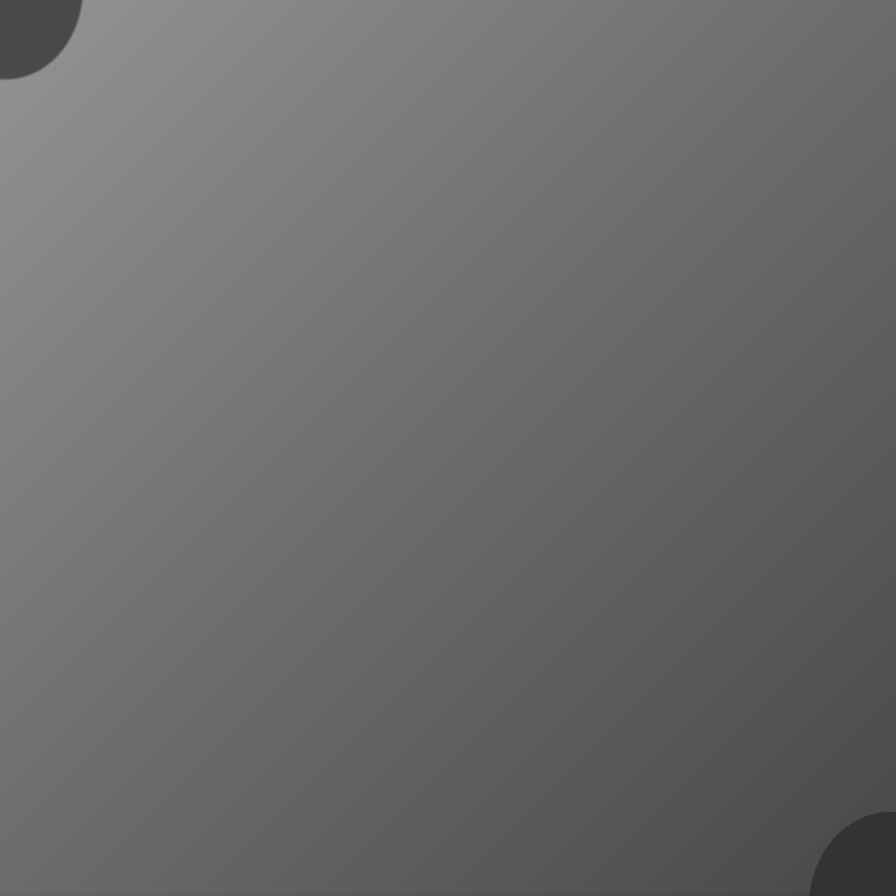
Reproduce this background procedurally as a WebGL 2 fragment shader.

```glsl
#version 300 es
precision highp float;
// A smooth diagonal grey gradient, light at upper left and dark at lower right,
// with a dark ellipse cut off by each of those two corners.
// The ellipses are soft-edged masks from an approximate distance function.
uniform vec2 u_resolution;
out vec4 fragColor;

// Approximate signed distance to an axis-aligned ellipse
float ellipseDistance(vec2 p, vec2 center, vec2 radii) {
    vec2 q = (p - center) / radii;
    float k = length(q);
    return k * (k - 1.0) / max(length(q / radii), 0.0001);
}

// Coverage of a shape, with an edge of the given half width
float coverage(float dist, float softness) {
    return 1.0 - smoothstep(-softness, softness, dist);
}

void main() {
    vec2 uv = gl_FragCoord.xy / u_resolution;
    float pixel = 1.0 / min(u_resolution.x, u_resolution.y);

    // Diagonal gradient, slightly steeper in its light half
    float diagonal = 0.5 * (uv.x + 1.0 - uv.y);
    float grey = mix(0.58, 0.42, min(diagonal * 2.0, 1.0));
    grey = mix(grey, 0.28, max(diagonal * 2.0 - 1.0, 0.0));

    // Faint shade along the bottom edge
    grey -= 0.02 * (1.0 - smoothstep(0.0, 0.005, uv.y));

    // Corner ellipses: a softer one above, a crisper one below
    float upper = ellipseDistance(uv, vec2(0.0065, 1.013), vec2(0.086, 0.1016));
    float lower = ellipseDistance(uv, vec2(0.9935, -0.013), vec2(0.091, 0.1068));
    grey = mix(grey, 0.285, coverage(upper, max(0.0022, pixel)));
    grey = mix(grey, 0.2, coverage(lower, 0.75 * pixel));

    fragColor = vec4(vec3(grey), 1.0);
}
```
